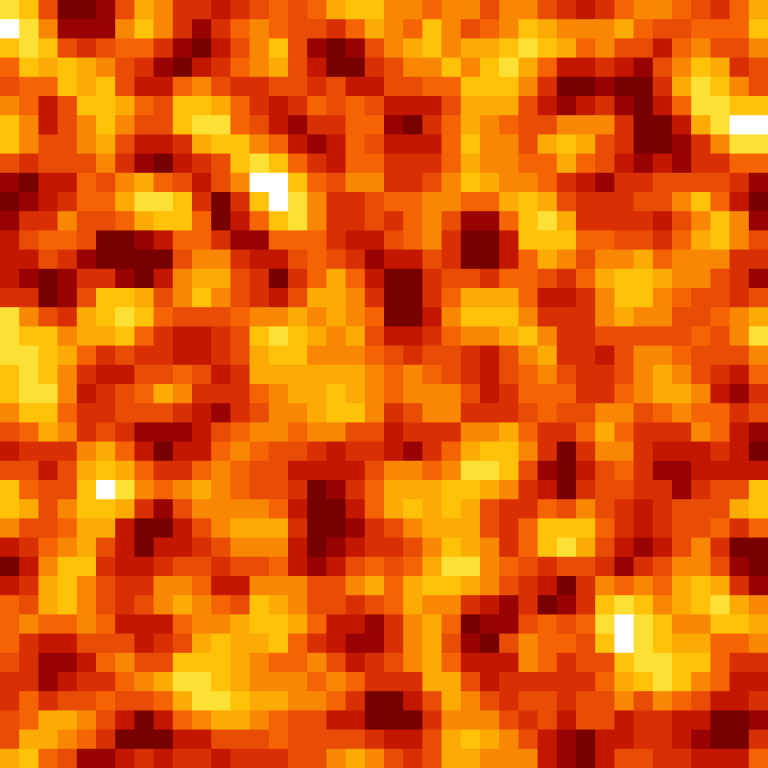
Reproduce this texture procedurally as a WebGL 2 fragment shader.

```glsl
#version 300 es
precision highp float;
// Blocky lava: a coarse grid of square cells, each in one flat heat colour.
// The heat is a tiling sum of random plane waves with roughly normal spread,
// cut into steps that run from dark red through orange to yellow and white.

uniform vec2 u_resolution;
out vec4 fragColor;

const float TAU = 6.2831853;
const float CELLS = 40.0;    // cells along one side
const int WAVES = 48;
const float GRAIN = 0.8;     // cell-to-cell roughness
const int STEPS = 10;

// Heat limits between neighbouring colours, in standard deviations
const float LIMITS[STEPS] = float[](
  -1.60, -1.23, -0.81, -0.36, 0.03, 0.33, 0.77, 1.12, 1.70, 2.50);

const vec3 HEAT_COLORS[STEPS + 1] = vec3[](
  vec3(0.47, 0.00, 0.00), vec3(0.60, 0.01, 0.01), vec3(0.77, 0.09, 0.00),
  vec3(0.85, 0.19, 0.01), vec3(0.91, 0.30, 0.02), vec3(0.96, 0.39, 0.01),
  vec3(0.98, 0.53, 0.01), vec3(0.99, 0.67, 0.02), vec3(1.00, 0.76, 0.03),
  vec3(0.99, 0.88, 0.20), vec3(1.00, 1.00, 1.00));

float hash(vec2 p) {
  return fract(sin(dot(p, vec2(127.1, 311.7))) * 43758.5453);
}

// Random waves with whole-number wave vectors: zero mean, unit variance
float waveField(vec2 uv) {
  float sum = 0.0;
  for (int i = 0; i < WAVES; i++) {
    float id = float(i);
    float angle = 0.5 * TAU * (id + hash(vec2(id, 1.3))) / float(WAVES);
    float frequency = mix(3.0, 10.0, pow(hash(vec2(id, 4.7)), 1.5));
    vec2 wave = round(frequency * vec2(cos(angle), sin(angle)));
    sum += cos(TAU * (dot(wave, uv) + hash(vec2(id, 8.9))));
  }
  return sum * sqrt(2.0 / float(WAVES));
}

vec3 heatColor(float heat) {
  int level = 0;
  for (int i = 0; i < STEPS; i++) {
    level += int(step(LIMITS[i], heat));
  }
  return HEAT_COLORS[level];
}

vec3 cellColor(vec2 cell) {
  float grain = hash(mod(cell, CELLS) + 0.5) - 0.5;
  return heatColor(0.97 * waveField((cell + 0.5) / CELLS) + GRAIN * grain);
}

void main() {
  // Grid position measured between cell centres
  vec2 grid = gl_FragCoord.xy / u_resolution.y * CELLS - 0.5;
  vec2 cell = floor(grid);

  // Blend across cell borders over one pixel
  float pixelsPerCell = u_resolution.y / CELLS;
  vec2 blend = clamp((grid - cell - 0.5) * pixelsPerCell + 0.5, 0.0, 1.0);

  vec3 lower = mix(cellColor(cell), cellColor(cell + vec2(1.0, 0.0)), blend.x);
  vec3 upper = mix(cellColor(cell + vec2(0.0, 1.0)), cellColor(cell + 1.0), blend.x);
  fragColor = vec4(mix(lower, upper, blend.y), 1.0);
}
```
